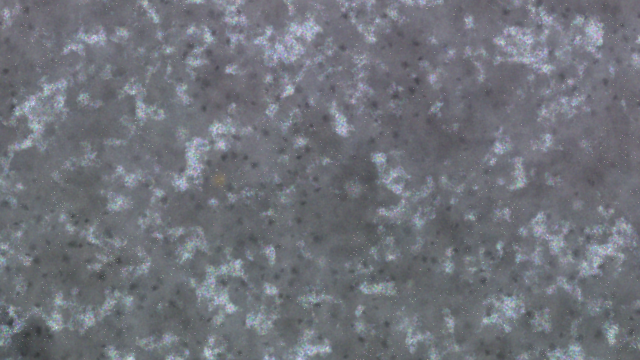
A Shadertoy shader for this texture:

```glsl
// Grey mineral surface under magnification: pale frosty patches, dark pits, iridescent grain.
#define PATCH_SCALE 20.0
#define PATCH_GAIN 0.62
#define MOTTLE_SCALE 36.0
#define PIT_SCALE 25.0
#define PIT_DEPTH 0.12
#define GRAIN_SCALE 205.0
#define GRAIN_GAIN 0.30
#define GLINT_SCALE 95.0
#define COOL_GREY vec3(0.402, 0.420, 0.434)
#define MAUVE_GREY vec3(0.440, 0.433, 0.472)
#define FROST vec3(0.250, 0.285, 0.315)
#define OCHRE vec3(0.080, 0.035, -0.050)

// Three random values per lattice point, without sine
vec3 hash3(vec2 p) {
    vec3 q = fract(p.xyx * vec3(0.1031, 0.1030, 0.0973));
    q += dot(q, q.yxz + 33.33);
    return fract((q.xxy + q.yzz) * q.zyx);
}

// Smooth noise with three independent channels
vec3 noise3(vec2 p) {
    vec2 cell = floor(p), f = fract(p);
    vec2 u = f * f * f * (f * (f * 6.0 - 15.0) + 10.0);
    vec3 low = mix(hash3(cell), hash3(cell + vec2(1.0, 0.0)), u.x);
    vec3 high = mix(hash3(cell + vec2(0.0, 1.0)), hash3(cell + 1.0), u.x);
    return mix(low, high, u.y);
}

// Rotated octaves hide the lattice
vec3 fbm3(vec2 p) {
    vec3 sum = vec3(0.0);
    float weight = 0.533;
    for (int i = 0; i < 4; i++) {
        sum += weight * noise3(p);
        p = mat2(0.8, 0.6, -0.6, 0.8) * p * 2.03 + 17.3;
        weight *= 0.5;
    }
    return sum;
}

// Soft round spots, one candidate per cell, kept with the given chance
float spots(vec2 p, float chance, float radius) {
    vec2 cell = floor(p);
    float cover = 0.0;
    for (int y = -1; y <= 1; y++)
    for (int x = -1; x <= 1; x++) {
        vec2 id = cell + vec2(x, y);
        vec3 rnd = hash3(id + 71.0);
        vec3 kind = hash3(id + 213.0);
        float size = radius * mix(0.45, 1.0, kind.y);
        float d = length(p - id - rnd.xy);
        float spot = 1.0 - smoothstep(0.0, size, d);
        cover = max(cover, spot * step(kind.x, chance) * mix(0.4, 1.0, kind.z));
    }
    return cover;
}

// Tiny tilted flakes; rgb is tint times coverage
vec3 glints(vec2 p, float chance) {
    vec2 id = floor(p);
    vec3 rnd = hash3(id + 401.0);
    vec3 tint = hash3(id + 557.0);
    vec2 d = fract(p) - mix(vec2(0.3), vec2(0.7), rnd.xy);
    float tilt = mix(-0.3, 0.8, tint.x);
    d = vec2(d.x + tilt * d.y, d.y - tilt * d.x);
    float flake = 1.0 - smoothstep(0.05, 0.32, length(d * vec2(1.0, 1.6)));
    return flake * step(rnd.z, chance) * mix(vec3(0.9, 0.72, 0.62), tint, 0.5);
}

void mainImage(out vec4 fragColor, in vec2 fragCoord) {
    vec2 p = fragCoord / iResolution.y;
    vec2 uv = fragCoord / iResolution.xy;

    // Broad drift of hue and brightness
    vec3 broad = fbm3(p * 2.6 + 5.0);
    float mauve = smoothstep(0.25, 0.85, 0.55 * uv.y + 0.2 * uv.x + 0.5 * broad.x - 0.1);
    vec3 col = mix(COOL_GREY, MAUVE_GREY, mauve);
    col += 0.08 * (broad.y - 0.5);

    // Cloudy veil and diffuse frosted patches of many sizes
    vec2 warp = fbm3(p * 14.0 + 31.0).xy - 0.5;
    vec2 q = p + 0.035 * warp;
    float veil = fbm3(q * 8.0 + 47.0).x;
    float cloud = fbm3(q * PATCH_SCALE + 9.0).x;
    float mottle = fbm3(p * MOTTLE_SCALE + 83.0).z;
    float patchField = 0.7 * cloud + 0.3 * mottle + 0.4 * (veil - 0.5) + 0.03 * (0.5 - uv.x);
    float frost = PATCH_GAIN * smoothstep(0.50, 0.80, patchField);
    frost *= mix(0.6, 1.4, smoothstep(0.3, 0.7, mottle));
    float blobs = spots(q * 9.0 + 3.0, 0.32, 0.30);
    frost += 0.75 * blobs * mix(0.4, 1.2, mottle);
    col += vec3(0.09, 0.11, 0.13) * (veil - 0.48);
    col += FROST * min(frost, 1.1);

    // Soft dark pits, gathered in loose groups
    float groups = smoothstep(0.36, 0.64, fbm3(p * 5.0 + 61.0).y);
    vec2 pitPos = p + 0.014 * (fbm3(p * 50.0).xy - 0.5);
    float pits = spots(pitPos * PIT_SCALE, 0.65, 0.52);
    col -= PIT_DEPTH * pits * mix(0.3, 1.0, groups) * (1.0 - 0.7 * min(frost, 1.0));
    col += 0.11 * (fbm3(p * 30.0 + 7.0).x - 0.5);

    // Fine iridescent grain, strongest on the frost
    vec2 grainPos = mat2(0.8, 0.6, -0.6, 0.8) * p * GRAIN_SCALE;
    vec3 grain = noise3(grainPos + 300.0) - 0.5;
    grain = mix(vec3(dot(grain, vec3(0.333))), grain, 0.7);
    col += grain * (0.05 + GRAIN_GAIN * min(frost, 0.8));

    // Clustered warm and coloured flakes, on a warped and turned lattice
    float cluster = smoothstep(0.50, 0.72, fbm3(p * 12.0 + 101.0).z);
    vec2 flakePos = mat2(0.87, 0.5, -0.5, 0.87) * (p + 0.03 * warp);
    col += 0.22 * glints(flakePos * GLINT_SCALE + 200.0, 0.015 + 0.3 * cluster);

    // One faint ochre stain and a shaded lower left corner
    col += OCHRE * (1.0 - smoothstep(0.0, 0.03, length(p - vec2(0.61, 0.5))));
    col -= 0.09 * (1.0 - smoothstep(0.08, 0.16, length(p - vec2(0.03, 0.0))));

    fragColor = vec4(clamp(col, 0.0, 1.0), 1.0);
}
```
